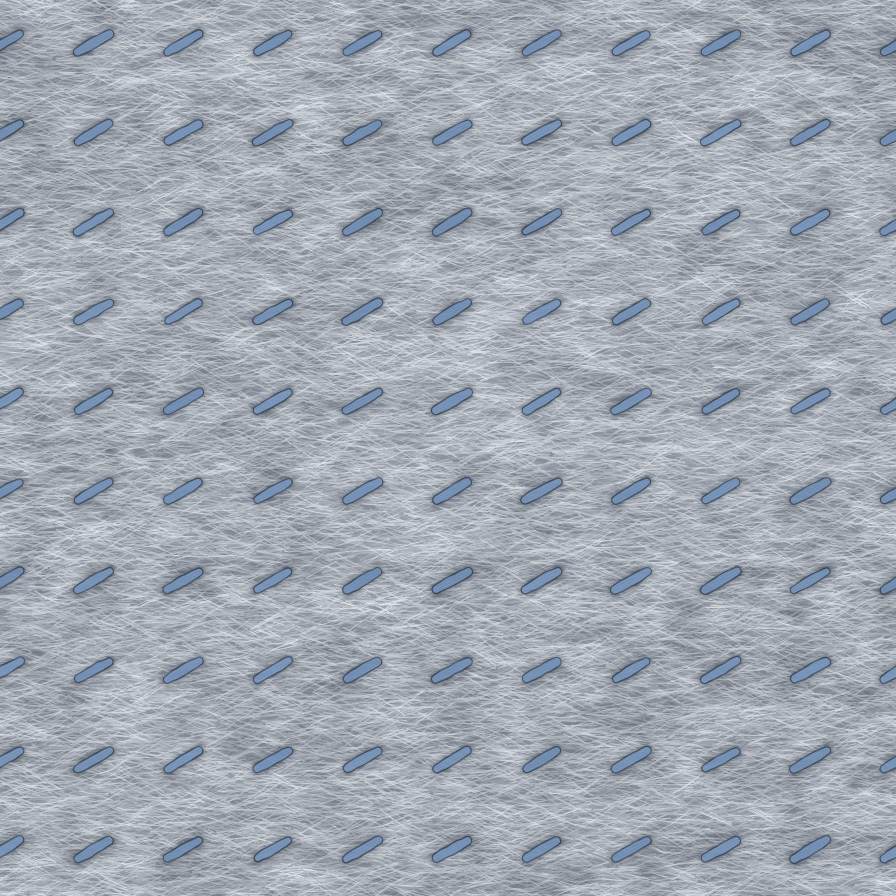
Reproduce this pattern procedurally as a WebGL 2 fragment shader.

```glsl
#version 300 es
precision highp float;
precision highp int;

uniform vec2 u_resolution;
out vec4 outColor;

const float REPEATS = 10.0;
const vec2 PAD_CENTER = vec2(0.045, 0.52);
const float PAD_ANGLE = 0.52;
const int FIBRE_LAYERS = 16;
const vec2 FIBRE_GRID = vec2(40.0, 64.0);

const vec3 FELT_DEEP = vec3(0.53, 0.56, 0.605);
const vec3 FIBRE_DARK = vec3(0.58, 0.605, 0.645);
const vec3 FIBRE_LIGHT = vec3(0.91, 0.925, 0.94);
const vec3 PAD_BLUE = vec3(0.46, 0.57, 0.71);
const vec3 OUTLINE = vec3(0.20, 0.24, 0.30);
const vec3 SHADOW = vec3(0.27, 0.30, 0.34);

// Integer hash: lattice cell and seed to four values in 0..1
vec4 hash4(vec2 cell, int seed) {
  uvec4 v = uvec4(uint(cell.x), uint(cell.y), uint(seed), 17u);
  v = v * 1664525u + 1013904223u;
  v += v.yzxy * v.wxyz;
  v ^= v >> 16u;
  v += v.yzxy * v.wxyz;
  return vec4(v >> 8u) / 16777216.0;
}

// Value noise that wraps after period cells
float wrapNoise(vec2 uv, vec2 period, int seed) {
  vec2 p = uv * period;
  vec2 cell = floor(p);
  vec2 f = p - cell;
  f = f * f * (3.0 - 2.0 * f);
  float a = hash4(mod(cell, period), seed).x;
  float b = hash4(mod(cell + vec2(1.0, 0.0), period), seed).x;
  float c = hash4(mod(cell + vec2(0.0, 1.0), period), seed).x;
  float d = hash4(mod(cell + 1.0, period), seed).x;
  return mix(mix(a, b, f.x), mix(c, d, f.x), f.y);
}

vec2 rotate(vec2 p, float angle) {
  float c = cos(angle), s = sin(angle);
  return vec2(c * p.x + s * p.y, c * p.y - s * p.x);
}

float capsule(vec2 p, float halfLength, float radius) {
  p.x -= clamp(p.x, -halfLength, halfLength);
  return length(p) - radius;
}

// Coverage of one slightly bowed fibre
float fibre(vec2 p, vec4 rnd, float pixel) {
  float lean = rnd.z * 2.0 - 1.0;
  p = rotate(p, 0.62 * lean * (0.45 + 0.55 * abs(lean)));
  float halfLength = mix(0.012, 0.021, fract(rnd.w * 13.0));
  float bend = (fract(rnd.w * 29.0) - 0.5) * 10.0;
  p.y -= bend * (p.x * p.x - 0.00012);
  float d = capsule(p, halfLength, 0.0006);
  return clamp(0.5 - d / pixel, 0.0, 1.0);
}

// Stacked fibres over a mottled ground
vec3 felt(vec2 uv, float pixel) {
  float mottle = wrapNoise(uv, vec2(26.0, 44.0), 101) - 0.5;
  mottle += 0.7 * (wrapNoise(uv, vec2(64.0, 110.0), 102) - 0.5);
  mottle += 0.4 * (wrapNoise(uv, vec2(7.0, 9.0), 103) - 0.5);
  vec3 color = FELT_DEEP + 0.07 * mottle;
  for (int layer = 0; layer < FIBRE_LAYERS; layer++) {
    vec2 shift = hash4(vec2(3.0, 5.0), layer + 200).xy;
    vec2 p = uv * FIBRE_GRID + shift;
    vec2 home = floor(p);
    for (int j = -1; j <= 1; j++) {
      for (int i = -1; i <= 1; i++) {
        vec2 cell = home + vec2(i, j);
        vec4 rnd = hash4(mod(cell, FIBRE_GRID), layer);
        vec2 offset = (p - cell - rnd.xy) / FIBRE_GRID;
        float cover = fibre(offset, rnd, pixel);
        vec3 tone = mix(FIBRE_DARK, FIBRE_LIGHT, rnd.w);
        color = mix(color, tone, cover * (0.56 + 0.2 * mottle));
      }
    }
  }
  return color + 0.055 * mottle;
}

// Raised blue pad with a dark rim and a ragged soft shadow
vec3 addPad(vec3 ground, vec2 uv, float pixel) {
  vec2 grid = uv * REPEATS - PAD_CENTER + 0.5;
  vec4 rnd = hash4(mod(floor(grid), REPEATS), 300);
  vec2 p = rotate(fract(grid) - 0.5, PAD_ANGLE + 0.05 * (rnd.x - 0.5));
  float wobble = wrapNoise(uv, vec2(120.0), 301) - 0.5;
  float radius = 0.055 + 0.006 * (rnd.y - 0.5) - 0.25 * p.x * p.x;
  float d = capsule(p, 0.205 + 0.02 * (rnd.z - 0.5), radius) + 0.012 * wobble;

  float ragged = wrapNoise(uv, vec2(90.0, 150.0), 302);
  float shade = exp(-max(d, 0.0) / 0.035) * (0.3 + 0.5 * ragged);
  vec3 color = mix(ground, SHADOW, shade);

  float ridges = 0.016 * cos(p.y * 230.0 + 9.0 * p.x);
  float weave = 0.10 * (ground.g - 0.70);
  vec3 blue = PAD_BLUE + ridges + weave + 0.03 * (rnd.w - 0.5);
  float edge = pixel * REPEATS;
  color = mix(color, blue, clamp(0.5 - d / edge, 0.0, 1.0));
  float rim = clamp(0.5 - (abs(d) - 0.007) / edge, 0.0, 1.0);
  return mix(color, OUTLINE, rim * (0.6 + 0.3 * ragged));
}

void main() {
  vec2 uv = gl_FragCoord.xy / u_resolution;
  float pixel = 1.0 / min(u_resolution.x, u_resolution.y);
  vec3 color = addPad(felt(uv, pixel), uv, pixel);
  outColor = vec4(clamp(color, 0.0, 1.0), 1.0);
}
```
